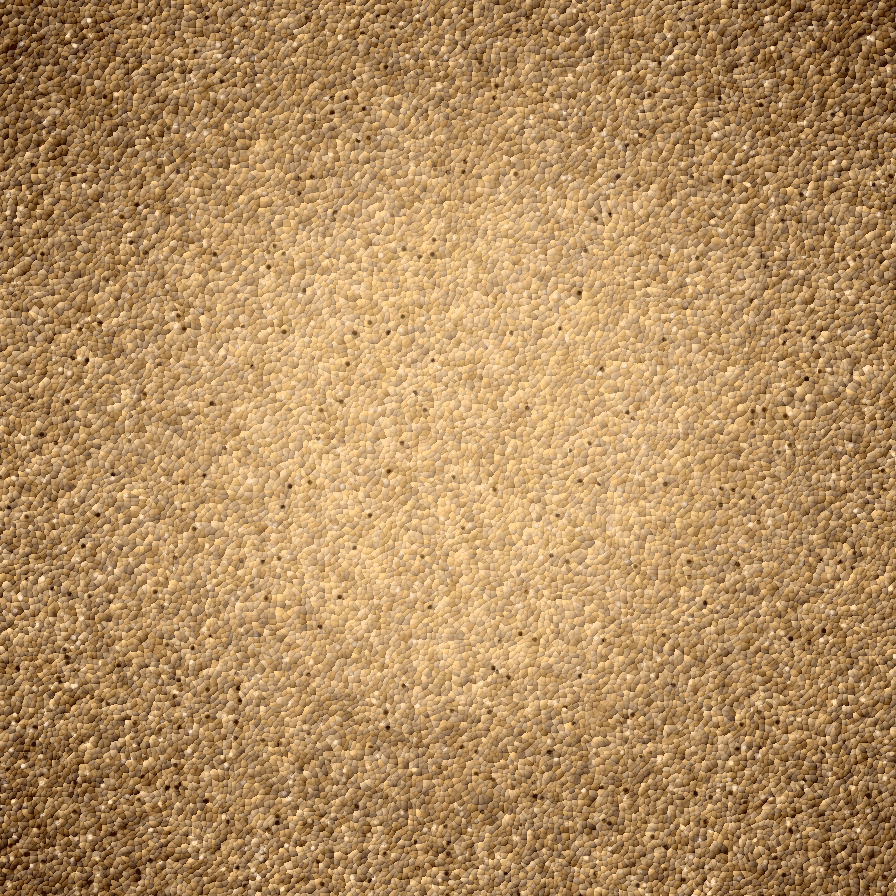
Write a three.js fragment shader that draws this texture.

```glsl
// Coarse golden sand under a soft central light that falls off to dark corners.
// Cellular noise makes the grains and the larger lit clumps; layered sines
// add uneven patches, and one tone value is finally mapped to a sand colour.

varying vec2 vUv;

vec2 hash2(vec2 cell) {
  vec2 k = vec2(dot(cell, vec2(127.1, 311.7)), dot(cell, vec2(269.5, 183.3)));
  return fract(sin(k) * 43758.55);
}

// xy: offset from the nearest seed, z: gap to the next cell, w: random id
vec4 cellular(vec2 p) {
  vec2 base = floor(p);
  vec2 offset = vec2(0.0);
  float nearest = 8.0, second = 8.0, id = 0.0;
  for (int y = -1; y <= 1; y++) {
    for (int x = -1; x <= 1; x++) {
      vec2 cell = base + vec2(float(x), float(y));
      vec2 toSeed = p - cell - hash2(cell);
      float dist = length(toSeed);
      if (dist < nearest) {
        second = nearest;
        nearest = dist;
        offset = toSeed;
        id = hash2(cell + 57.0).x;
      } else {
        second = min(second, dist);
      }
    }
  }
  return vec4(offset, second - nearest, id);
}

// Smooth irregular patches, roughly -1 to 1
float patches(vec2 p) {
  float sum = 0.0, weight = 0.5;
  for (int i = 0; i < 4; i++) {
    p = mat2(0.8, 0.6, -0.6, 0.8) * p + 1.7;
    sum += weight * sin(p.x + 1.3 * sin(p.y)) * cos(p.y + sin(p.x * 0.7));
    p *= 1.8;
    weight *= 0.65;
  }
  return sum;
}

float blob(vec2 p, vec2 center, float size) {
  vec2 d = (p - center) / size;
  return exp(-dot(d, d));
}

// Broad light: bright middle, dim rim, uneven dark corners
float lightLevel(vec2 p) {
  float r = length((p - vec2(0.5, 0.52)) * vec2(1.0, 0.95));
  r += 0.03 * patches(p * 9.0);
  float level = mix(0.87, 0.56, smoothstep(0.13, 0.5, r));
  level -= 0.15 * smoothstep(0.46, 0.72, r);
  level -= 0.24 * blob(p, vec2(0.0, 0.92), 0.17);
  level -= 0.20 * blob(p, vec2(1.0, 0.97), 0.18);
  level -= 0.18 * blob(p, vec2(0.06, 0.05), 0.15);
  level -= 0.10 * blob(p, vec2(0.98, 0.03), 0.16);
  level -= 0.08 * blob(p, vec2(0.5, 1.0), 0.2);
  // Faint shelf below the bright area
  float shelf = (1.0 - smoothstep(0.19, 0.23, p.y)) * smoothstep(0.0, 0.12, p.y);
  return level - 0.07 * shelf * smoothstep(0.3, 0.45, p.x) * (1.0 - smoothstep(0.62, 0.8, p.x));
}

void main() {
  vec2 p = vUv;
  vec2 toLight = normalize(vec2(-0.7, 0.7));
  float rim = smoothstep(0.15, 0.6, length(p - vec2(0.5, 0.52)));
  float tone = lightLevel(p) + 0.05 * patches(p * 38.0);

  // Clumps: slanted, stretched cells lit from the upper left
  vec2 bent = p + 0.006 * vec2(patches(p * 25.0), patches(p.yx * 25.0 + 4.0));
  vec2 slanted = mat2(0.8, -0.6, 0.6, 0.8) * bent;
  vec4 clump = cellular(slanted * vec2(48.0, 76.0));
  vec2 slope = clump.xy * mat2(0.8, -0.6, 0.6, 0.8);
  float lit = dot(slope, toLight) * smoothstep(0.0, 0.25, clump.z);
  tone += lit * mix(0.12, 0.36, rim) + (clump.w - 0.5) * 0.09;

  // Grains: individual tone, lit side and dark gap
  vec4 grain = cellular(bent * 165.0);
  float gap = 1.0 - smoothstep(0.0, 0.3, grain.z);
  tone += (grain.w - 0.5) * mix(0.32, 0.46, rim);
  tone += dot(grain.xy, toLight) * mix(0.32, 0.5, rim);
  tone -= gap * mix(0.09, 0.15, rim) - 0.05;

  // Sparse dark specks and pale glints on separate seeds
  vec4 speck = cellular(p * 115.0 + 31.0);
  float dotMask = 1.0 - smoothstep(0.15, 0.45, length(speck.xy));
  tone -= dotMask * step(0.955, speck.w) * 0.6;
  float glint = dotMask * step(speck.w, 0.07);
  tone += glint * mix(0.15, 0.45, rim);

  // Sand ramp with slight warm and grey variation between grains
  tone = clamp(tone, -0.2, 1.12);
  vec3 sand = vec3(0.30, 0.17, 0.05) + tone * vec3(0.64, 0.61, 0.51);
  float warmth = fract(grain.w * 17.3) - 0.5;
  sand += warmth * vec3(0.03, -0.01, -0.09) + glint * vec3(0.0, 0.03, 0.09);
  gl_FragColor = vec4(clamp(sand, 0.0, 1.0), 1.0);
}
```
